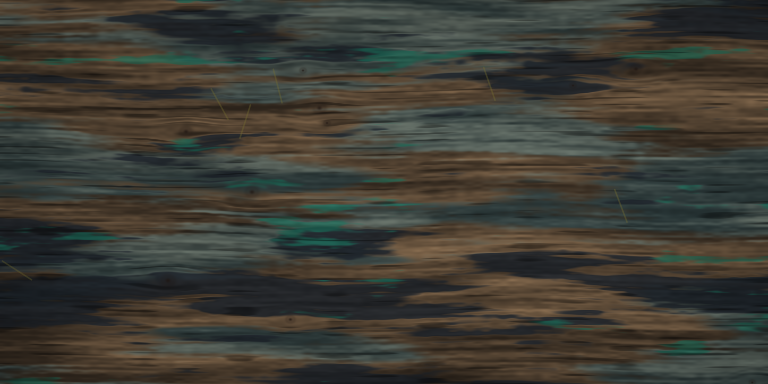
A Shadertoy shader for this texture:

```glsl
#define WOOD_DARK vec3(0.205, 0.165, 0.125)
#define WOOD_LIGHT vec3(0.470, 0.375, 0.275)
#define TEAL_DEEP vec3(0.150, 0.215, 0.225)
#define TEAL_PALE vec3(0.320, 0.370, 0.350)
#define NAVY vec3(0.100, 0.120, 0.145)
#define GREEN vec3(0.080, 0.370, 0.300)
#define SCRATCH vec3(0.460, 0.430, 0.180)
#define TEAL_LEVEL 0.52
#define NAVY_LEVEL 0.575
#define GRAIN_CONTRAST 0.60
#define KNOTS 10
#define SCRATCHES 6

float hash(vec2 p) {
    return fract(sin(dot(p, vec2(127.1, 311.7))) * 43758.5453);
}

vec2 hash2(float n) {
    return vec2(hash(vec2(n, 3.7)), hash(vec2(n, 8.3)));
}

float noise(vec2 p) {
    vec2 i = floor(p), f = fract(p);
    f = f * f * (3.0 - 2.0 * f);
    return mix(mix(hash(i), hash(i + vec2(1, 0)), f.x),
               mix(hash(i + vec2(0, 1)), hash(i + vec2(1, 1)), f.x), f.y);
}

float fbm(vec2 p) {
    float sum = 0.0, amp = 0.5;
    for (int i = 0; i < 4; i++) {
        sum += amp * noise(p);
        p = p * vec2(1.9, 2.15) + vec2(17.3, 9.1);
        amp *= 0.55;
    }
    return sum / 1.01;
}

float segment(vec2 p, vec2 a, vec2 b) {
    vec2 ab = b - a;
    return length(p - a - ab * clamp(dot(p - a, ab) / dot(ab, ab), 0.0, 1.0));
}

void mainImage(out vec4 fragColor, in vec2 fragCoord) {
    vec2 uv = fragCoord / iResolution.xy;
    vec2 p = fragCoord / iResolution.y;
    float aspect = iResolution.x / iResolution.y;

    // Gentle waviness, with the grain parting around knots
    vec2 q = p;
    q.y += 0.022 * (noise(p * vec2(2.2, 5.0)) - 0.5);
    float knot = 0.0;
    for (int i = 0; i < KNOTS; i++) {
        vec2 d = p - hash2(float(i) + 1.0) * vec2(aspect, 1.0);
        float size = mix(0.5, 1.2, hash(vec2(float(i), 5.1)));
        q.y -= 0.65 * d.y * exp(-dot(d * d, vec2(200.0, 900.0)) / size);
        float r = length(d * vec2(75.0, 90.0)) / size;
        knot = max(knot, exp(-r * r) * (0.75 + 0.25 * cos(r * 5.0)));
    }

    // Long fibres, from hairlines to broad bands
    float hair = noise(q * vec2(6.0, 150.0));
    float fibre = noise(q * vec2(3.5, 72.0) + 31.0);
    float speck = noise(q * vec2(45.0, 165.0) + 57.0);
    float grain = 0.45 * hair + 0.35 * fibre + 0.20 * speck - 0.5;

    // Bare wood
    float tone = fbm(q * vec2(1.6, 11.0) + 4.0);
    vec3 color = mix(WOOD_DARK, WOOD_LIGHT,
                     clamp(0.42 + 1.5 * (tone - 0.5) + 0.65 * grain, 0.0, 1.0));

    // Teal wash, worn through along the fibres
    float sheen = smoothstep(0.5, 1.0, uv.x);
    float wash = fbm(q * vec2(1.5, 9.0) + 43.0) + 0.22 * grain + 0.035 * sheen;
    float pale = fbm(q * vec2(2.0, 14.0) + 71.0) + 0.4 * grain + 0.09 * sheen;
    vec3 teal = mix(TEAL_DEEP, TEAL_PALE, smoothstep(0.30, 0.76, pale));
    color = mix(color, teal, 0.88 * smoothstep(-0.06, 0.08, wash - TEAL_LEVEL));

    // Dark paint left in ragged streaks
    float stain = fbm(q * vec2(2.1, 13.0) + 97.0) + 0.28 * grain;
    color = mix(color, NAVY, 0.88 * smoothstep(-0.045, 0.055, stain - NAVY_LEVEL));

    // Rare green dabs
    float dab = fbm(q * vec2(4.0, 21.0) + 139.0) + 0.25 * grain;
    color = mix(color, GREEN, 0.65 * smoothstep(0.70, 0.80, dab));

    // Grain relief and dark pores
    color *= 1.0 + GRAIN_CONTRAST * grain;
    float pore = noise(q * vec2(8.0, 115.0) + 211.0);
    color *= 1.0 - 0.35 * smoothstep(0.72, 0.92, pore);
    color = mix(color, vec3(0.12, 0.085, 0.07), 0.75 * knot);

    // Fine stray scratches
    for (int i = 0; i < SCRATCHES; i++) {
        vec2 a = hash2(float(i) + 40.0) * vec2(aspect, 1.0);
        float angle = 1.2 + 1.4 * hash(vec2(float(i), 21.0));
        vec2 b = a + 0.09 * vec2(cos(angle), sin(angle));
        float line = 1.0 - smoothstep(0.0005, 0.0035, segment(p, a, b));
        color = mix(color, SCRATCH, 0.35 * line);
    }

    // Soft light, dimmer towards the borders
    vec2 c = uv - vec2(0.55, 0.48);
    color *= 1.06 - 0.45 * dot(c, c);
    fragColor = vec4(color, 1.0);
}
```
